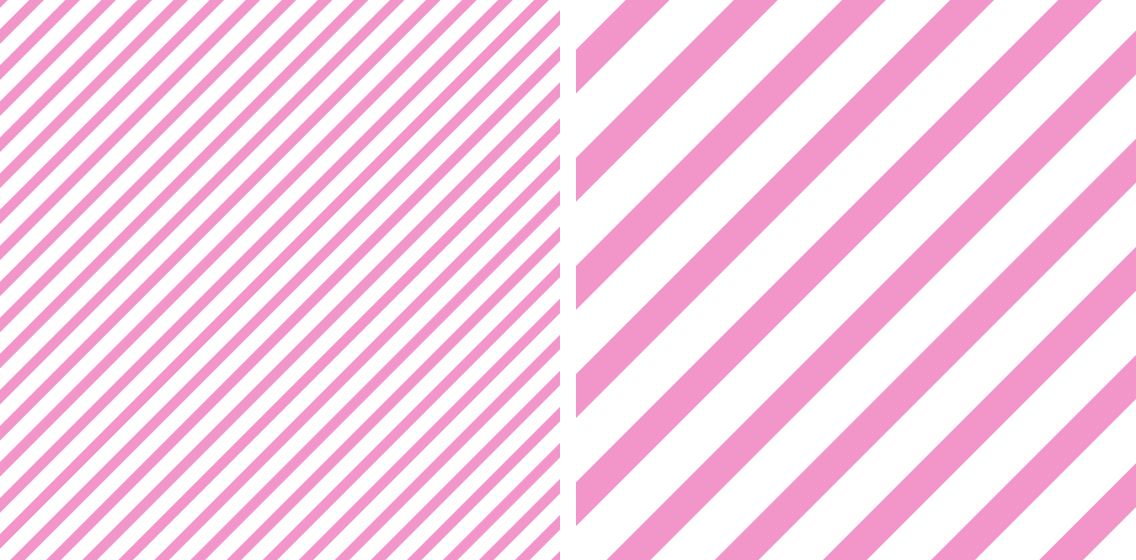
Left, the full canvas; right, a detail of the centre.
Give the GLSL for this pattern, as a Shadertoy shader.

```glsl
// Even pink diagonal stripes on white, rising to the right at 45 degrees.
// The distance to the nearest stripe centre, in stripe periods, is compared
// with the stripe half width and smoothed over about one pixel.

const float REPEATS = 15.53; // stripes across and down the canvas

// Distance to the nearest stripe centre: 0 at the centre, 0.5 midway between
float stripeDistance(vec2 uv) {
    float phase = REPEATS * (uv.x + 1.0 - uv.y) - 0.015;
    return abs(fract(phase + 0.5) - 0.5);
}

void mainImage(out vec4 fragColor, in vec2 fragCoord) {
    vec2 uv = fragCoord / iResolution.y;

    // Width of one pixel across a stripe, in periods
    float pixel = REPEATS * sqrt(2.0) / iResolution.y;
    float coverage = clamp(0.5 + (0.203 - stripeDistance(uv)) / pixel, 0.0, 1.0);

    vec3 white = vec3(1.0);
    vec3 pink = vec3(0.95, 0.59, 0.79);
    fragColor = vec4(mix(white, pink, coverage), 1.0);
}
```
